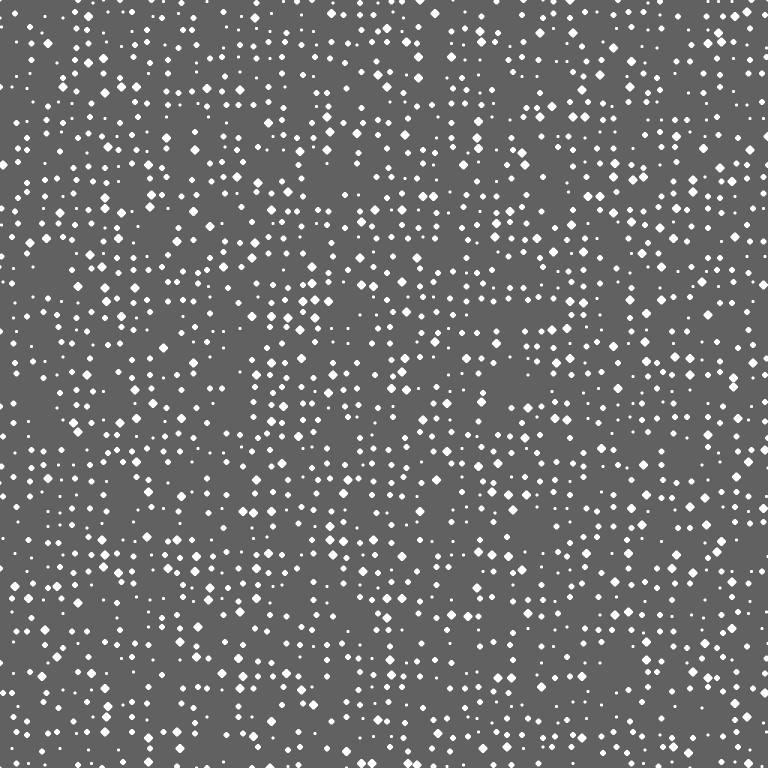
This pattern is drawn by a Shadertoy shader. Its source:

```glsl
// Scattered white dots in three sizes on a flat grey ground.
// Each node of a square lattice may hold one dot, shifted by a few whole steps
// of a fine grid; dots are squares whose corners are cut into diamonds.

const vec3 GROUND_GREY = vec3(0.38);
const vec3 DOT_WHITE = vec3(1.0);
const float FINE_STEPS = 512.0;  // fine grid steps across the canvas
const float PITCH = 10.0;        // lattice spacing in fine steps
const float MAX_SHIFT = 2.0;     // largest dot shift in fine steps

// Integer scrambler
uint scramble(uint n) {
    n = (n ^ (n >> 16)) * 0x7feb352du;
    n = (n ^ (n >> 15)) * 0x846ca68bu;
    return n ^ (n >> 16);
}

// Random value in 0..1 for a lattice node and a channel
float nodeRandom(vec2 node, uint channel) {
    uvec2 id = uvec2(ivec2(node) + 64);
    uint n = scramble(id.x + scramble(id.y + scramble(channel + 17u)));
    return float(n >> 8) / 16777216.0;
}

// Dot radius in fine steps: empty, small, medium or large
float dotRadius(float pick) {
    return step(0.26, pick) + step(0.47, pick) + step(0.872, pick);
}

// Random whole-step shift from -MAX_SHIFT to +MAX_SHIFT
vec2 dotShift(vec2 node) {
    vec2 pick = vec2(nodeRandom(node, 1u), nodeRandom(node, 2u));
    return floor(pick * (2.0 * MAX_SHIFT + 1.0)) - MAX_SHIFT;
}

// Signed distance to a square intersected with a slightly wider diamond
float cutSquare(vec2 p, float radius) {
    p = abs(p);
    return max(max(p.x, p.y) - radius, p.x + p.y - radius - 0.5);
}

// Smooth coverage of all dots near p; pixel is the pixel width in fine steps
float dotCoverage(vec2 p, float pixel) {
    vec2 nearest = floor(p / PITCH + 0.5);
    float coverage = 0.0;
    for (int j = -1; j <= 1; j++) {
        for (int i = -1; i <= 1; i++) {
            vec2 node = nearest + vec2(i, j);
            float radius = dotRadius(nodeRandom(node, 0u));
            if (radius < 0.5) continue;
            float d = cutSquare(p - node * PITCH - dotShift(node), radius);
            coverage = max(coverage, clamp(0.5 - d / pixel, 0.0, 1.0));
        }
    }
    return coverage;
}

void mainImage(out vec4 fragColor, in vec2 fragCoord) {
    float pixel = FINE_STEPS / iResolution.y;
    // The lattice starts in the upper left corner
    vec2 p = vec2(fragCoord.x, iResolution.y - fragCoord.y) * pixel;
    fragColor = vec4(mix(GROUND_GREY, DOT_WHITE, dotCoverage(p, pixel)), 1.0);
}
```
